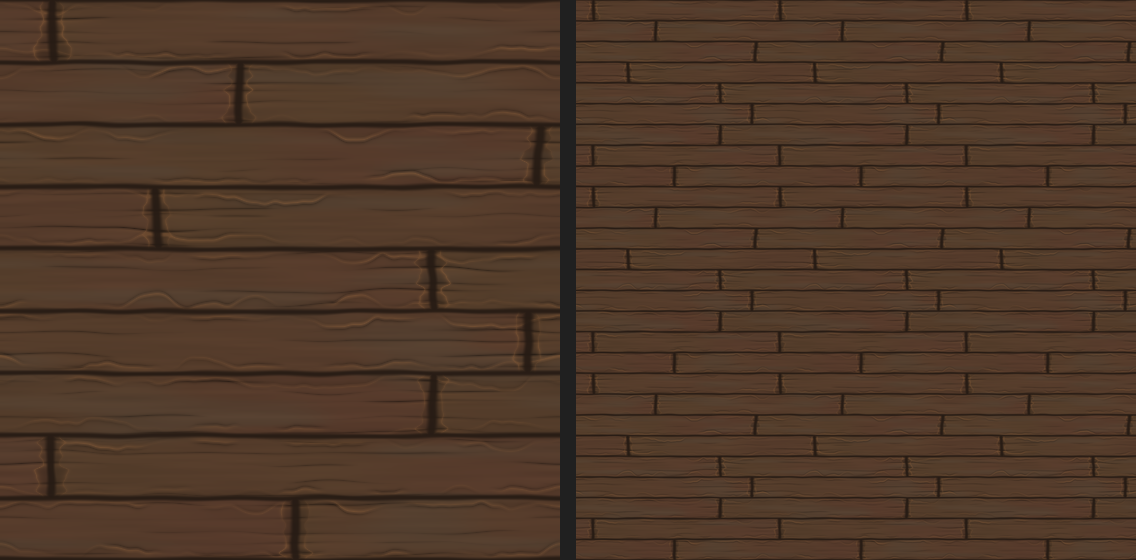
Left: one tile. Right: repeated 3 by 3.
A WebGL 2 fragment shader for this texture:

```glsl
#version 300 es
precision highp float;
// Worn wooden floor: nine rows of long planks, one butt joint in each row.
// Dark soft seams, chipped edges with lit rims, fine cracks and stretched
// grain all come from wrapping value noise, so the square tiles.
uniform vec2 u_resolution;
out vec4 fragColor;

const float ROWS = 9.0;
const int CRACKS = 5;
// Joint position in each row, from the bottom up.
const float JOINTS[9] = float[9](0.527, 0.091, 0.773, 0.943, 0.772, 0.279, 0.961, 0.427, 0.094);
const vec3 OLIVE = vec3(0.332, 0.242, 0.168);
const vec3 RED = vec3(0.340, 0.229, 0.170);
const vec3 GREY = vec3(0.328, 0.256, 0.195);
const vec3 GAP = vec3(0.150, 0.106, 0.078);
const vec3 RIM = vec3(0.56, 0.38, 0.23);
// Widths below are in plank heights.
const float SEAM_WIDTH = 0.068;
const float JOINT_WIDTH = 0.105;
const float RIM_WIDTH = 0.016;
const float CRACK_WIDTH = 0.016;

float hash(vec2 cell) {
  uvec2 q = uvec2(cell) * uvec2(1597334673u, 3812015801u);
  uint h = (q.x ^ q.y) * 1597334673u;
  h = (h ^ (h >> 15u)) * 2246822519u;
  return float((h ^ (h >> 13u)) >> 8u) / 16777216.0;
}

// Value noise that repeats after a whole number of cells.
float noise(vec2 p, vec2 period) {
  vec2 i = floor(p), f = fract(p);
  f = f * f * (3.0 - 2.0 * f);
  vec2 a = mod(i, period), b = mod(i + 1.0, period);
  return mix(mix(hash(a), hash(vec2(b.x, a.y)), f.x),
             mix(hash(vec2(a.x, b.y)), hash(b), f.x), f.y);
}

float grain(vec2 uv, vec2 cells) { return noise(uv * cells, cells); }

// One independent wrapping curve for each id.
float curve(float t, float cells, float id) {
  return noise(vec2(t * cells, id), vec2(cells, 512.0));
}

// Bright line, crisp on its inner side and fading toward the edge.
float rimLine(float d) {
  return exp(-abs(d) / (RIM_WIDTH * (d > 0.0 ? 1.0 : 2.5)));
}

void main() {
  vec2 uv = gl_FragCoord.xy / u_resolution;

  // Plank coordinates with slightly wavering seams
  float y = uv.y * ROWS + 0.035 * (grain(uv, vec2(14.0, 9.0)) - 0.5);
  float row = mod(floor(y), ROWS);
  float v = fract(y);
  float along = fract(uv.x - JOINTS[int(row)]);
  float side = step(0.5, along);
  float lean = (hash(vec2(row, 90.0)) - 0.5) * (v - 0.5) * 0.14;
  float jx = (along - side) * ROWS + lean + 0.03 * (grain(uv, vec2(1.0, 36.0)) - 0.5);
  float endDist = abs(jx);
  float nearEnd = exp(-endDist * 1.3);

  // Wood tone: olive at a plank's start, redder toward its end
  float redness = 0.7 * smoothstep(0.05, 0.95, along) + 0.6 * (curve(uv.x, 5.0, row + 40.0) - 0.4);
  redness *= smoothstep(0.0, 0.6, endDist + 0.6 * side);
  vec3 color = mix(OLIVE, RED, clamp(redness, 0.0, 1.0));
  float greyStreak = smoothstep(0.5, 0.95, grain(uv, vec2(4.0, 36.0)));
  color = mix(color, GREY, 0.7 * greyStreak);
  color *= 1.0 + 0.06 * (grain(uv, vec2(5.0, 90.0)) - 0.5) + 0.05 * (grain(uv, vec2(9.0, 180.0)) - 0.5);

  float light = 0.0, shade = 0.0;

  // Chipped long edges, bottom then top
  for (int k = 0; k < 2; k++) {
    float id = row * 2.0 + float(k) + 100.0;
    float edge = k == 0 ? v : 1.0 - v;
    float bite = smoothstep(0.55, 1.0, curve(uv.x, 11.0, id));
    float ripple = curve(uv.x, 24.0, id + 30.0) + 0.4 * curve(uv.x, 57.0, id + 90.0);
    float contour = 0.07 + 0.15 * bite + 0.09 * (ripple - 0.4);
    float wear = smoothstep(0.35, 0.9, curve(uv.x, 13.0, id + 60.0));
    float d = edge - contour;
    light += rimLine(d) * (0.04 + 0.42 * wear + 0.25 * bite + 0.2 * nearEnd);
    // Shadow hugs the rim and melts away toward the seam
    shade += 0.14 * exp(-abs(d + 0.05) / 0.035) * (0.3 + bite);
    shade += 0.24 * wear * exp(-abs(d - 0.045) / 0.022);
  }

  // Splintered plank ends
  float splinter = grain(uv, vec2(1.0, 81.0));
  float endId = row + 20.0 * side + 220.0;
  float endContour = 0.11 + 0.16 * splinter * splinter + 0.05 * curve(uv.y, 36.0, endId);
  float endWear = 0.15 + 0.6 * curve(uv.y, 45.0, endId + 50.0);
  light += rimLine(endDist - endContour) * endWear;
  shade += 0.14 * (1.0 - smoothstep(-0.03, 0.03, endDist - endContour));

  // Fine cracks along the grain, strongest beside the joints
  for (int k = 0; k < CRACKS; k++) {
    float id = row * float(CRACKS) + float(k) + 320.0;
    float level = (float(k) + 0.2 + 0.6 * hash(vec2(id, 7.0))) / float(CRACKS);
    float d = v - level - 0.07 * (curve(uv.x, 10.0, id) - 0.5);
    float open = 0.6 * smoothstep(0.5, 0.95, curve(uv.x, 7.0, id + 60.0));
    open += 0.6 * exp(-endDist * (1.0 + 2.0 * hash(vec2(id, 8.0))));
    shade += 0.48 * open * exp(-abs(d) / CRACK_WIDTH);
    light += 0.35 * open * (0.15 + nearEnd) * rimLine(d + 0.04);
  }

  // Lit rims, then the dark gaps over everything
  color *= 1.0 - min(shade, 0.55);
  color = mix(color, RIM, min(light, 0.7) * 0.75);
  float seamDist = min(v, 1.0 - v);
  float seamWidth = SEAM_WIDTH * (0.8 + 0.4 * curve(uv.x, 16.0, floor(y + 0.5 - ROWS * step(ROWS - 0.5, y)) + 460.0));
  float seam = 1.0 - smoothstep(0.008, seamWidth, seamDist);
  float width = JOINT_WIDTH * (0.8 + 0.4 * curve(uv.y, 18.0, row + 480.0));
  float joint = 1.0 - smoothstep(0.025, width, endDist);
  float soft = 0.14 * exp(-seamDist / 0.06) + 0.16 * exp(-endDist / 0.08);
  color *= 1.0 - soft;
  color = mix(color, GAP, max(seam, joint) * 0.92);
  fragColor = vec4(color, 1.0);
}
```
